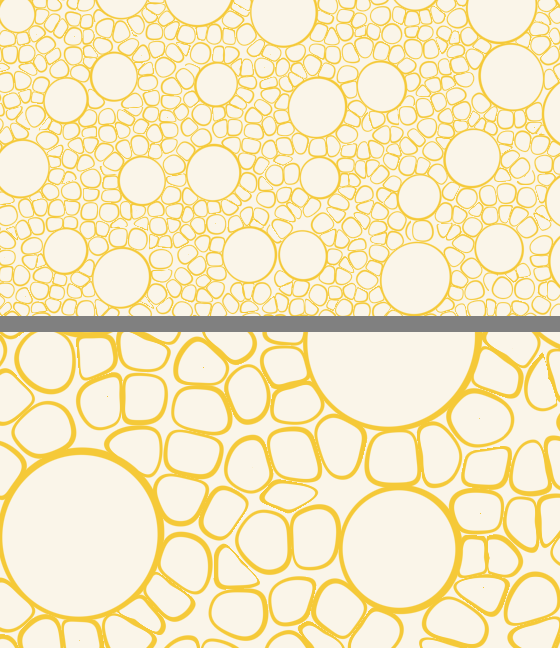
Top: the whole. Bottom: its middle third, enlarged.
A WebGL 1 fragment shader for this pattern:

```glsl
precision highp float;
// Hand-drawn yellow rings: scattered large circles with small pebbles packed between them.

#define BIG_CELL 0.28
#define BIG_MIN 0.062
#define BIG_MAX 0.118
#define PEBBLE_CELL 0.051
#define PEBBLE_MIN 0.32
#define PEBBLE_MAX 0.76
#define BIG_STROKE 0.0031
#define PEBBLE_STROKE 0.0022
#define INSET 0.0009
#define CREAM vec3(0.98, 0.96, 0.912)
#define YELLOW vec3(0.96, 0.79, 0.22)

uniform vec2 u_resolution;

vec3 bigs[9];      // centre and radius of the large circles around the pixel
vec3 pebbles[25];  // centre and weight of nearby pebbles, weight < 0 if dropped

float hash(vec2 p) {
  return fract(sin(dot(p, vec2(127.1, 311.7))) * 43758.5453);
}

vec2 hash2(vec2 p) {
  return vec2(hash(p), hash(p + 57.3));
}

// Large circle on a jittered grid, before it yields to its neighbours
vec3 rawBig(vec2 cell) {
  vec2 centre = (cell + 0.5 + 0.64 * (hash2(cell + 11.0) - 0.5)) * BIG_CELL;
  return vec3(centre, mix(BIG_MIN, BIG_MAX, hash(cell + 23.7)));
}

vec3 bigCircle(vec2 cell) {
  vec3 b = rawBig(cell);
  float radius = b.z;
  for (int j = -1; j <= 1; j++)
    for (int i = -1; i <= 1; i++) {
      if (i == 0 && j == 0) continue;
      vec3 o = rawBig(cell + vec2(float(i), float(j)));
      radius = min(radius, 0.94 * distance(b.xy, o.xy) * b.z / (b.z + o.z));
    }
  return vec3(b.xy, radius);
}

// Signed distance to a slightly oval large circle
float bigDistance(vec2 p, vec3 b) {
  vec2 d = p - b.xy;
  float len = max(length(d), 1e-5);
  vec2 n = d / len;
  return len - b.z * (1.0 + 0.04 * n.y * n.y + 0.05 * sin(300.0 * b.z) * n.x * n.y);
}

vec3 rawPebble(vec2 cell) {
  float h = hash(cell + 5.9);
  vec2 centre = cell + 0.5 + 0.8 * (hash2(cell) - 0.5);
  return vec3(centre, mix(PEBBLE_MIN, PEBBLE_MAX, h * h)) * PEBBLE_CELL;
}

// Pebble pushed apart from its neighbours and out of the large circles
vec3 pebble(vec2 cell) {
  vec3 s = rawPebble(cell);
  vec2 shift = vec2(0.0);
  for (int j = -1; j <= 1; j++)
    for (int i = -1; i <= 1; i++) {
      if (i == 0 && j == 0) continue;
      vec3 o = rawPebble(cell + vec2(float(i), float(j)));
      vec2 away = s.xy - o.xy;
      float gap = max(length(away), 1e-5);
      float overlap = max(s.z + o.z - gap, 0.0);
      shift += 0.55 * away / gap * overlap * o.z / (s.z + o.z);
    }
  s.xy += shift;
  for (int k = 0; k < 9; k++) {
    float d = bigDistance(s.xy, bigs[k]);
    if (d < 0.12 * PEBBLE_CELL) s.z = -1.0;
    else if (d < 1.1 * PEBBLE_CELL)
      s.xy += normalize(s.xy - bigs[k].xy) * (s.z - d) * (d < s.z ? 1.0 : 0.5);
  }
  return s;
}

float fifth(float x) {
  return x * x * x * x * x;
}

// Signed distance to the rounded outline of the pebble that owns p
float pebbleDistance(vec2 p, vec3 s) {
  vec2 v = p - s.xy;
  float len = length(v);
  float sum = fifth(len / (0.8 * PEBBLE_CELL)) + 1e-6;
  for (int k = 0; k < 25; k++) {
    vec2 d = pebbles[k].xy - s.xy;
    float gap = length(d);
    if (pebbles[k].z < 0.0 || gap < 1e-5) continue;
    float h = 0.5 * (gap + (s.z * s.z - pebbles[k].z * pebbles[k].z) / gap);
    sum += fifth(max(dot(v, d) / gap, 0.0) / max(h, 0.15 * gap));
  }
  for (int k = 0; k < 9; k++) {
    float h = max(bigDistance(s.xy, bigs[k]), 0.004);
    sum += fifth(max(dot(v, normalize(bigs[k].xy - s.xy)), 0.0) / h);
  }
  return len - len / pow(sum, 0.2) + INSET;
}

// Ring coverage, with a pen that presses harder on one side
float ring(float d, float halfWidth, vec2 v, float phase) {
  vec2 side = vec2(cos(phase), sin(phase));
  float w = halfWidth * (1.0 + 0.3 * dot(v / max(length(v), 1e-5), side));
  float aa = 0.8 / u_resolution.y;
  return 1.0 - smoothstep(w - aa, w + aa, abs(d));
}

void main() {
  vec2 p = gl_FragCoord.xy / u_resolution.y;
  float ink = 0.0;
  float outside = 1.0;

  // Large circles
  for (int j = 0; j < 3; j++)
    for (int i = 0; i < 3; i++) {
      vec3 b = bigCircle(floor(p / BIG_CELL) + vec2(float(i), float(j)) - 1.0);
      bigs[j * 3 + i] = b;
      float d = bigDistance(p, b);
      outside = min(outside, d);
      ink = max(ink, ring(d, BIG_STROKE, p - b.xy, 900.0 * b.z));
    }

  // The pebble owning this point is the nearest by power distance
  vec3 owner = vec3(p, -1.0);
  float best = 10.0;
  for (int j = 0; j < 5; j++)
    for (int i = 0; i < 5; i++) {
      vec3 s = pebble(floor(p / PEBBLE_CELL) + vec2(float(i), float(j)) - 2.0);
      pebbles[j * 5 + i] = s;
      float power = dot(p - s.xy, p - s.xy) - s.z * s.z;
      if (s.z > 0.0 && power < best) { best = power; owner = s; }
    }
  if (outside > 0.0 && owner.z > 0.0)
    ink = max(ink, ring(pebbleDistance(p, owner), PEBBLE_STROKE, p - owner.xy, 3000.0 * owner.z));

  gl_FragColor = vec4(mix(CREAM, YELLOW, ink), 1.0);
}
```
